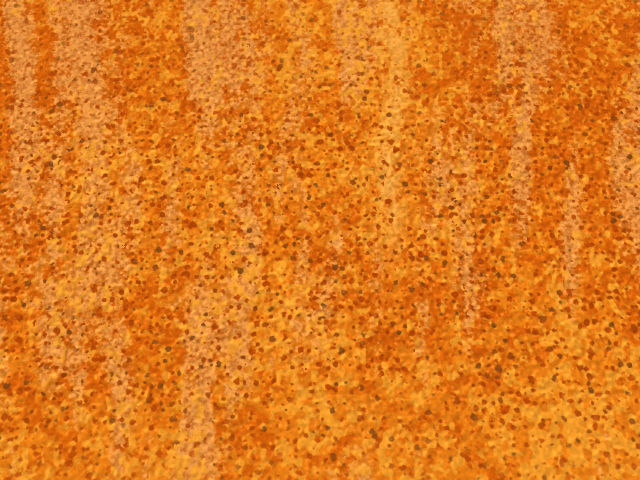
This texture is drawn by a Shadertoy shader. Its source:

```glsl
// Rusted iron sheet: orange crust with pale run-off streaks, yellow flecks and dark pits.

const vec3 ORANGE    = vec3(0.90, 0.48, 0.08);
const vec3 EMBER     = vec3(0.83, 0.37, 0.04);
const vec3 YELLOW    = vec3(0.95, 0.61, 0.17);
const vec3 TAN       = vec3(0.82, 0.45, 0.16);
const vec3 PALE_TAN  = vec3(0.91, 0.60, 0.30);
const vec3 PIT_RED   = vec3(0.69, 0.26, 0.03);
const vec3 PIT_BROWN = vec3(0.50, 0.27, 0.09);

float hash(vec2 p) {
    vec3 q = fract(vec3(p.xyx) * 0.1031);
    q += dot(q, q.yzx + 33.33);
    return fract((q.x + q.y) * q.z);
}

float noise(vec2 p) {
    vec2 i = floor(p), f = fract(p);
    f = f * f * (3.0 - 2.0 * f);
    float low = mix(hash(i), hash(i + vec2(1, 0)), f.x);
    float high = mix(hash(i + vec2(0, 1)), hash(i + vec2(1, 1)), f.x);
    return mix(low, high, f.y);
}

// Layered noise, scaled to 0..1
float fbm(vec2 p, int octaves) {
    float sum = 0.0, total = 0.0, weight = 1.0;
    for (int i = 0; i < octaves; i++) {
        sum += weight * noise(p);
        total += weight;
        weight *= 0.6;
        p = mat2(1.6, 1.2, -1.2, 1.6) * p + 17.3;
    }
    return sum / total;
}

// Scattered round pits: x = core, y = rim, z = random tint of the core
vec3 pits(vec2 p, float density, float wobble, float blur) {
    vec2 cell = floor(p);
    vec3 result = vec3(0.0);
    for (int y = -1; y <= 1; y++)
    for (int x = -1; x <= 1; x++) {
        vec2 id = cell + vec2(x, y);
        vec2 centre = id + 0.15 + 0.7 * vec2(hash(id + 3.1), hash(id + 47.7));
        float size = hash(id + 91.3);
        float present = step(hash(id + 130.9), density);
        float d = length(p - centre) - mix(0.13, 0.36, size * size) + wobble;
        float core = present * smoothstep(blur, -blur, d);
        float rim = present * exp(-40.0 * (d - 0.2) * (d - 0.2));
        if (core > result.x) result.z = hash(id + 211.5);
        result.x = max(result.x, core);
        result.y = max(result.y, rim);
    }
    return result;
}

// One long vertical run with soft sides
float longRun(vec2 p, float x, float bottom, float width) {
    float side = (p.x - x) / width;
    return exp(-side * side) * smoothstep(bottom - 0.04, bottom + 0.12, p.y);
}

void mainImage(out vec4 fragColor, in vec2 fragCoord) {
    vec2 p = fragCoord / iResolution.y;
    // The sheet leans back: grain gets finer and softer toward the top
    vec2 g = vec2((p.x - 0.67) * (1.0 + 0.3 * p.y) + 2.0, p.y * (1.0 + 0.25 * p.y));
    float focus = 1.0 - 0.4 * smoothstep(0.2, 0.6, abs(p.y - 0.45));

    // Grain layers
    float crust = fbm(g * 45.0, 3);
    float grit = fbm(g * 125.0, 2);
    float relief = noise(g * 105.0) - noise(g * 105.0 + vec2(-0.5, 0.6));
    float patches = fbm(p * vec2(5.0, 3.5) + 8.0, 3);
    float golden = exp(-dot((p - vec2(1.0, 0.08)) * vec2(2.4, 4.0),
                            (p - vec2(1.0, 0.08)) * vec2(2.4, 4.0)));
    float redSides = smoothstep(0.75, 1.3, p.x) * smoothstep(0.1, 0.5, p.y)
                   + 0.5 * smoothstep(0.6, 1.0, p.y);

    // Base crust, from ember to orange
    float heat = crust + 0.5 * (patches - 0.5) - 0.08 * redSides + 0.12 * golden;
    vec3 color = mix(EMBER, ORANGE, smoothstep(0.32, 0.56, heat));

    // Pale vertical streaks with ragged edges
    float bentX = p.x + 0.025 * noise(p * vec2(4.0, 6.0));
    float streaks = fbm(vec2(bentX * 19.0, p.y * 3.2 + 5.0), 2);
    float brightRun = longRun(vec2(bentX, p.y), 0.83, 0.44, 0.026);
    float tanMask = streaks + 0.45 * (crust - 0.5) + 0.3 * (grit - 0.5)
                  + 0.06 * redSides - 0.3 * golden;
    tanMask = 0.85 * smoothstep(0.48, 0.70, tanMask);
    vec3 dust = mix(TAN, PALE_TAN, smoothstep(0.35, 0.72, 0.6 * grit + 0.4 * streaks));
    color = mix(color, dust, tanMask);

    // Yellow flecks
    float flecks = fbm(g * vec2(64.0, 52.0) + 40.0, 2) + 0.45 * (patches - 0.5)
                 + 0.16 * golden + 0.13 * brightRun;
    color = mix(color, YELLOW, 0.85 * smoothstep(0.56, 0.73, flecks));
    float runGrain = brightRun * smoothstep(0.25, 0.65, crust * 0.5 + grit * 0.5);
    color = mix(color, vec3(0.95, 0.66, 0.31), 0.75 * runGrain);

    // Pits with lighter rims
    float wobble = 0.35 * (grit - 0.5) + 0.25 * (crust - 0.5);
    float density = 0.68 - 0.3 * tanMask - 0.4 * brightRun;
    vec3 pit = pits(g * 50.0, density, wobble, mix(0.24, 0.12, focus));
    vec3 pitColor = mix(PIT_RED, PIT_BROWN, smoothstep(0.6, 0.95, pit.z));
    color = mix(color, YELLOW, 0.22 * pit.y * smoothstep(0.4, 0.65, grit));
    color = mix(color, pitColor, 0.85 * focus * pit.x);

    // Lit bumps and fine grit
    color *= 1.0 + focus * (0.15 * relief + 0.24 * (grit - 0.5));
    color += vec3(0.02, 0.05, 0.06) * focus * smoothstep(0.2, 0.6, relief);
    fragColor = vec4(clamp(color, 0.0, 1.0), 1.0);
}
```
